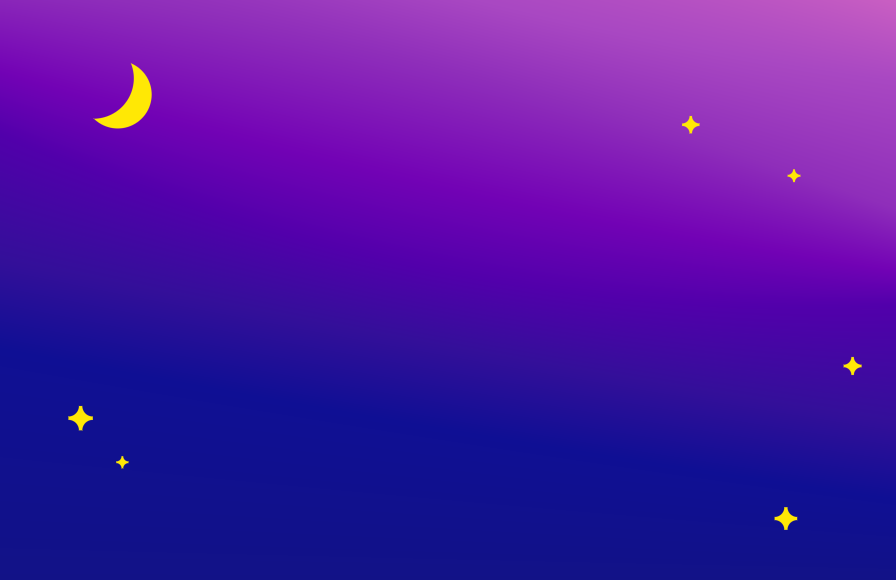
Give the GLSL for this background, as a Shadertoy shader.

```glsl
// Parabola through heights at the left, middle and right of the canvas
float contour(float x, float left, float middle, float right) {
    return left * (1.0 - x) * (1.0 - 2.0 * x)
         + middle * 4.0 * x * (1.0 - x)
         + right * x * (2.0 * x - 1.0);
}

// Linear step from one contour to the next
float ramp(float low, float high, float y) {
    return clamp((y - low) / (high - low), 0.0, 1.0);
}

// Dusk sky: colour bands between curved contours
vec3 skyColor(vec2 uv) {
    float navy    = contour(uv.x, 0.40, 0.26, 0.14);
    float indigo  = contour(uv.x, 0.55, 0.40, 0.27);
    float violet  = contour(uv.x, 0.77, 0.53, 0.475);
    float magenta = contour(uv.x, 0.88, 0.68, 0.535);
    float lilac   = contour(uv.x, 1.03, 0.88, 0.64);
    float orchid  = contour(uv.x, 1.25, 1.01, 0.86);
    float pink    = contour(uv.x, 1.60, 1.30, 1.01);

    vec3 color = mix(vec3(0.07, 0.07, 0.53), vec3(0.06, 0.06, 0.58), ramp(0.0, navy, uv.y));
    color = mix(color, vec3(0.20, 0.06, 0.60), ramp(navy, indigo, uv.y));
    color = mix(color, vec3(0.32, 0.00, 0.67), ramp(indigo, violet, uv.y));
    color = mix(color, vec3(0.45, 0.01, 0.71), ramp(violet, magenta, uv.y));
    color = mix(color, vec3(0.56, 0.18, 0.73), ramp(magenta, lilac, uv.y));
    color = mix(color, vec3(0.66, 0.28, 0.76), ramp(lilac, orchid, uv.y));
    color = mix(color, vec3(0.80, 0.38, 0.76), ramp(orchid, pink, uv.y));
    return color;
}

// Disc with a larger disc cut from its upper left
float crescentDistance(vec2 p) {
    float disc = length(p - vec2(0.203, 0.837)) - 0.0585;
    float bite = length(p - vec2(0.161, 0.865)) - 0.0697;
    return max(disc, -bite);
}

// Square with a round bite at each corner
float sparkleDistance(vec2 p, float radius) {
    vec2 q = abs(p) / radius;
    float carved = 0.86 - length(q - 1.0);
    return radius * max(max(q.x, q.y) - 1.0, carved);
}

void mainImage(out vec4 fragColor, in vec2 fragCoord) {
    vec2 uv = fragCoord / iResolution.xy;
    vec2 p = fragCoord / iResolution.y;
    float pixel = 1.0 / iResolution.y;

    // Sparkles: centre and radius
    vec3 sparkles[6] = vec3[6](
        vec3(1.191, 0.785, 0.0150), vec3(1.369, 0.697, 0.0110),
        vec3(1.470, 0.369, 0.0155), vec3(0.139, 0.279, 0.0210),
        vec3(0.211, 0.203, 0.0105), vec3(1.355, 0.106, 0.0195));

    float shape = crescentDistance(p);
    for (int i = 0; i < 6; i++) {
        shape = min(shape, sparkleDistance(p - sparkles[i].xy, sparkles[i].z));
    }

    vec3 gold = vec3(1.0, 0.91, 0.02);
    float coverage = 1.0 - smoothstep(-0.7 * pixel, 0.7 * pixel, shape);
    fragColor = vec4(mix(skyColor(uv), gold, coverage), 1.0);
}
```
